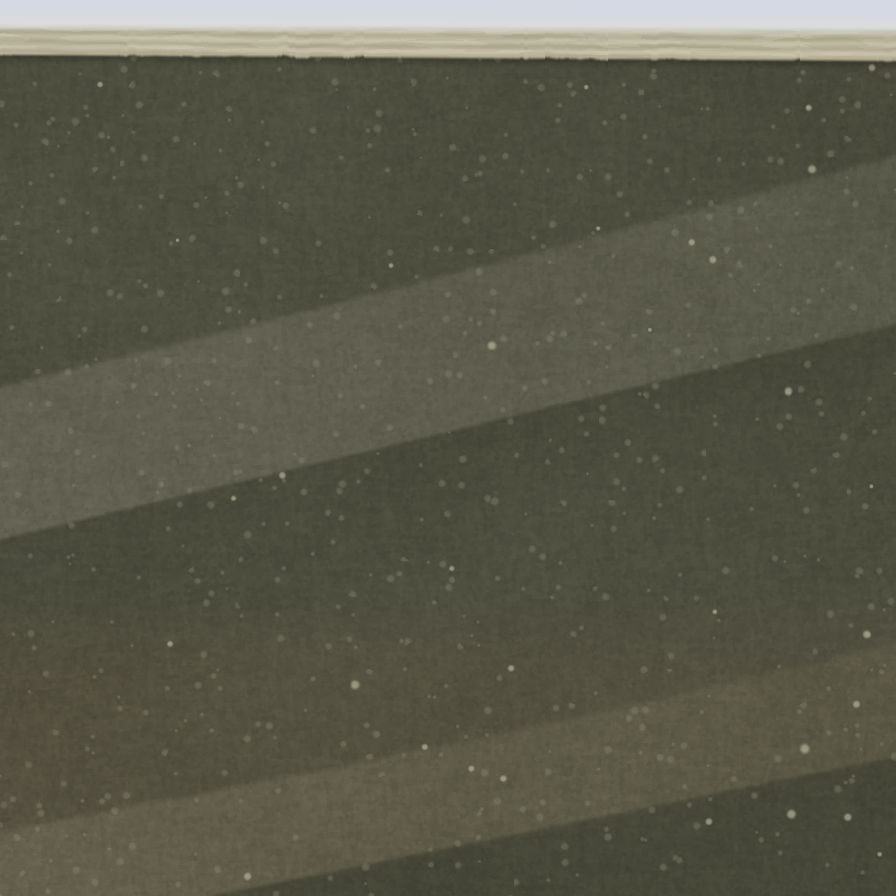
This texture is drawn by a WebGL 1 fragment shader. Its source:

```glsl
precision highp float;
uniform vec2 u_resolution;

const vec3 BOARD = vec3(0.306, 0.308, 0.248);
const vec3 BOARD_SHADE = vec3(0.270, 0.275, 0.215);
const vec3 BOARD_WARM = vec3(0.335, 0.315, 0.248);
const vec3 BAND_LEFT = vec3(0.385, 0.380, 0.320);
const vec3 BAND_RIGHT = vec3(0.345, 0.345, 0.285);
const vec3 SPECK = vec3(0.56, 0.56, 0.48);
const vec3 PLY_LIGHT = vec3(0.79, 0.77, 0.68);
const vec3 PLY_DARK = vec3(0.63, 0.61, 0.50);
const vec3 SKY_TOP = vec3(0.83, 0.85, 0.89);
const vec3 SKY_LOW = vec3(0.86, 0.86, 0.85);

// Edge lines: height at left, slope, bow at mid-width
const vec3 BAND1_TOP = vec3(0.568, 0.258, -0.004);
const vec3 BAND1_LOW = vec3(0.398, 0.240, 0.000);
const vec3 BAND2_TOP = vec3(0.073, 0.208, -0.008);
const vec3 BAND2_LOW = vec3(-0.048, 0.204, 0.000);
const vec3 PLY_TOP = vec3(0.969, -0.004, 0.000);
const vec3 PLY_LOW = vec3(0.939, -0.007, 0.000);

const float EDGE_SOFT = 0.0035;
const float GRAIN = 0.075;
const float WEAVE = 0.045;
const float BLOTCH = 0.020;

vec2 hash2(vec2 p) {
  vec3 q = fract(p.xyx * vec3(0.1031, 0.1030, 0.0973));
  q += dot(q, q.yzx + 33.33);
  return fract((q.xx + q.yz) * q.zy);
}

// Nearest-point distance in x, random value of that point in y
vec2 cells(vec2 p) {
  vec2 id = floor(p);
  vec2 best = vec2(9.0, 0.0);
  for (int j = -1; j <= 1; j++) {
    for (int i = -1; i <= 1; i++) {
      vec2 c = id + vec2(float(i), float(j));
      float d = length(c + hash2(c) - p);
      if (d < best.x) best = vec2(d, hash2(c + 71.7).x);
    }
  }
  return best;
}

// Layered sines, roughly -1 to 1
float waves(vec2 p) {
  float sum = 0.0;
  float amp = 0.5;
  for (int i = 0; i < 4; i++) {
    sum += amp * sin(p.x + 1.7 * sin(p.y)) * cos(p.y + 1.3 * sin(p.x * 0.7));
    p = mat2(1.5, 1.1, -1.1, 1.5) * p + 2.3;
    amp *= 0.55;
  }
  return sum;
}

// Signed height above an edge line
float above(vec2 p, vec3 edge) {
  return p.y - edge.x - edge.y * p.x - 4.0 * edge.z * p.x * (1.0 - p.x);
}

float step_soft(float d, float width) {
  return smoothstep(-width, width, d);
}

float band(vec2 p, vec3 top, vec3 low, float soft) {
  return step_soft(-above(p, top), soft * 1.6) * step_soft(above(p, low), soft);
}

float specks(vec2 p, float scale, float share, float radius) {
  vec2 c = cells(p * scale);
  float size = radius * (0.5 + fract(c.y * 57.0));
  return step(1.0 - share, c.y) * (1.0 - smoothstep(size * 0.3, size, c.x));
}

vec3 board(vec2 p, float soft) {
  // Base tone with shade under each band and a warm lower zone
  float under1 = above(p, BAND1_LOW);
  float under2 = above(p, BAND2_LOW);
  float shade = exp(min(under1, 0.0) * 9.0) * step(under1, 0.06) * (0.5 + 0.5 * p.x);
  shade = max(shade, step(under2, 0.02) * 0.9);
  float corner = smoothstep(0.2, 0.9, p.x) * smoothstep(0.6, 0.9, p.y);
  vec3 col = mix(BOARD, BOARD_SHADE, max(shade, 0.6 * corner));
  float warm = smoothstep(0.36, 0.24, p.y) * step_soft(under2, 0.01);
  col = mix(col, BOARD_WARM, warm * (0.85 - 0.35 * p.x));

  // Slanted lighter bands
  vec3 bandCol = mix(BAND_LEFT, BAND_RIGHT, p.x);
  col = mix(col, bandCol, band(p, BAND1_TOP, BAND1_LOW, soft));
  vec3 warmBand = bandCol + vec3(0.012, -0.002, -0.012);
  col = mix(col, warmBand, 0.9 * band(p, BAND2_TOP, BAND2_LOW, soft));

  // Cloth-like grain, blotches and pale specks
  float weave = cells(p * vec2(150.0, 45.0)).y + cells(p * vec2(40.0, 170.0) + 9.0).y - 1.0;
  float grain = cells(p * 210.0).y - 0.5;
  col *= 1.0 + GRAIN * grain + WEAVE * weave;
  col += BLOTCH * waves(p * 9.0) * 0.6;
  col = mix(col, SPECK, 0.35 * specks(p, 75.0, 0.12, 0.32));
  return mix(col, SPECK * 1.25, 0.7 * specks(p + 3.1, 22.0, 0.035, 0.11));
}

void main() {
  vec2 p = gl_FragCoord.xy / u_resolution;
  float soft = max(EDGE_SOFT, 1.0 / u_resolution.y);
  vec3 col = board(p, soft);

  // Plywood edge with long layers and a chipped lower side
  float chip = 0.0035 * smoothstep(0.65, 1.0, cells(vec2(p.x * 28.0, 4.0)).y);
  float low = above(p, PLY_LOW) + chip * waves(vec2(p.x * 130.0, 1.0));
  float layers = 0.5 + 0.5 * sin(low * 560.0 + 1.5 * waves(vec2(p.x * 7.0, 2.0)));
  float fibre = cells(p * vec2(22.0, 260.0)).y;
  vec3 ply = mix(PLY_LIGHT, PLY_DARK, 0.45 * layers + 0.3 * fibre);
  col *= 1.0 - 0.2 * smoothstep(-0.012, 0.0, low);
  col = mix(col, ply, step_soft(low, soft * 0.7));

  // Pale background above the edge
  float top = above(p, PLY_TOP);
  vec3 sky = mix(SKY_LOW, SKY_TOP, smoothstep(0.0, 0.025, top));
  col = mix(col, sky, step_soft(top, soft * 1.5));
  gl_FragColor = vec4(col, 1.0);
}
```
